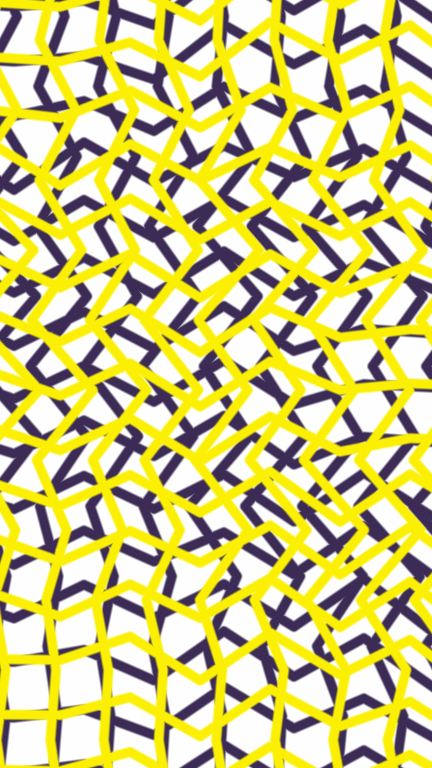
Write a Shadertoy shader that draws this pattern.

```glsl
// Woven zigzag lattice: yellow bent lines over a phase-shifted violet copy.
// Each line is a polyline whose vertices swing left and right of its axis;
// calm zones and slow noise let the weave drift from straight to sharply bent.

#define SPACING 0.129     // gap between neighbouring lines
#define STRIDE 0.162      // distance between bends along a line
#define THICKNESS 0.0225  // line width
#define SOFTNESS 0.0035   // half width of the blurred edge
#define COPY_SHIFT -0.66  // violet offset along the line, in strides
#define SWING_V 0.066     // largest swing of upright lines
#define SWING_H 0.052     // largest swing of level lines
#define DRIFT 0.024       // slow wander of the line axes

const vec3 PAPER  = vec3(0.995);
const vec3 YELLOW = vec3(0.985, 0.942, 0.015);
const vec3 VIOLET = vec3(0.230, 0.170, 0.335);
const float PI = 3.14159;

float hash(vec2 p) {
    vec3 q = fract(p.xyx * vec3(0.1031, 0.1030, 0.0973));
    q += dot(q, q.yzx + 33.33);
    return fract((q.x + q.y) * q.z);
}

float noise(vec2 p) {
    vec2 i = floor(p), f = fract(p);
    f = f * f * (3.0 - 2.0 * f);
    float low = mix(hash(i), hash(i + vec2(1, 0)), f.x);
    float high = mix(hash(i + vec2(0, 1)), hash(i + vec2(1, 1)), f.x);
    return mix(low, high, f.y);
}

float segmentDistance(vec2 p, vec2 a, vec2 b) {
    vec2 pa = p - a, ba = b - a;
    return length(pa - ba * clamp(dot(pa, ba) / dot(ba, ba), 0.0, 1.0));
}

// Upright lines bend in a tilted middle band and calm towards both ends
float uprightSwing(vec2 pos) {
    float offBand = abs(pos.y - 1.2 + 0.5 * pos.x);
    return SWING_V * mix(1.0, 0.22, smoothstep(0.42, 0.8, offBand));
}

// Level lines calm down in staggered zones at the left and right sides
float levelSwing(vec2 pos) {
    float calm = 0.5 + 0.5 * cos(PI * pos.x) * cos(2.0 * PI * (pos.y - 0.12) / 1.6);
    return SWING_H * mix(1.0, 0.1, smoothstep(0.68, 0.92, calm));
}

// Bend k of a line; x runs along the line, y across it
vec2 bend(float k, float line, float phase, bool upright) {
    vec2 anchor = vec2((k + phase) * STRIDE, line * SPACING);
    float seed = upright ? 7.3 : 23.6;
    float swing = upright ? uprightSwing(anchor.yx) : levelSwing(anchor);
    swing *= mix(0.65, 1.1, smoothstep(0.2, 0.6, noise(anchor * 3.0 + seed)));
    float wander = noise(anchor * 1.9 + seed + 41.0) - 0.5;
    float side = mod(k, 2.0) < 0.5 ? -1.0 : 1.0;
    anchor.y += side * swing + 2.0 * DRIFT * wander;
    return anchor;
}

// Distance to the nearest line of one family
float zigzagDistance(vec2 p, float phase, bool upright) {
    float k = floor(p.x / STRIDE - phase);
    float line = floor(p.y / SPACING + 0.5);
    float d = 1.0;
    for (float j = -1.0; j <= 1.0; j++) {
        vec2 a = bend(k - 1.0, line + j, phase, upright);
        for (float i = 0.0; i <= 2.0; i++) {
            vec2 b = bend(k + i, line + j, phase, upright);
            d = min(d, segmentDistance(p, a, b));
            a = b;
        }
    }
    return d;
}

// Coverage of the upright and level lines together
float lattice(vec2 p, float shift) {
    float upright = zigzagDistance(p.yx, 0.4 + shift, true);
    float level = zigzagDistance(p + vec2(0.0, 0.017), 0.86 + shift, false);
    float edge = max(SOFTNESS, 0.8 / iResolution.x);
    return 1.0 - smoothstep(-edge, edge, min(upright, level) - 0.5 * THICKNESS);
}

void mainImage(out vec4 fragColor, in vec2 fragCoord) {
    vec2 p = fragCoord / iResolution.x;
    vec3 color = mix(PAPER, VIOLET, lattice(p, COPY_SHIFT));
    color = mix(color, YELLOW, lattice(p, 0.0));
    fragColor = vec4(color, 1.0);
}
```
